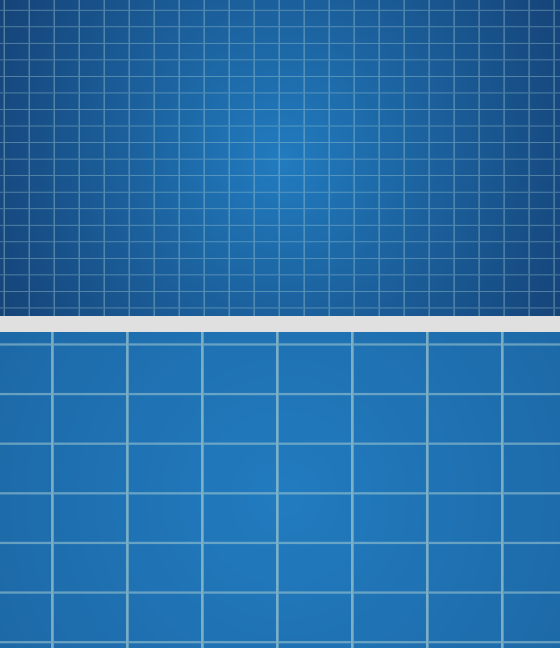
Top, the full canvas; bottom, a detail of the centre.
Write a Shadertoy shader that draws this pattern.

```glsl
// Lengths are fractions of the canvas height
const vec2 CELL = vec2(0.0791, 0.05234);
const vec2 GRID_OFFSET = vec2(-0.0028, -0.0035);
const vec2 LINE_WIDTH = vec2(0.0028, 0.0024);
const vec2 LINE_OPACITY = vec2(0.68, 0.54);
const vec2 GLOW_CENTER = vec2(0.005, -0.008);
const float GLOW_RADIUS = 1.02;

const vec3 GLOW_COLOR = vec3(0.130, 0.485, 0.750);
const vec3 EDGE_COLOR = vec3(0.083, 0.262, 0.470);
const vec3 LINE_COLOR = vec3(0.650, 0.800, 0.820);

// Share of a pixel covered by the nearest vertical (x) and horizontal (y) line
vec2 lineCoverage(vec2 p, float pixel) {
    vec2 dist = abs(fract(p / CELL + 0.5) - 0.5) * CELL;
    vec2 halfWidth = 0.5 * LINE_WIDTH;
    vec2 upper = min(dist + 0.5 * pixel, halfWidth);
    vec2 lower = max(dist - 0.5 * pixel, -halfWidth);
    return max(upper - lower, 0.0) / pixel;
}

// Radial falloff from the bright middle to the dark corners
vec3 paperColor(vec2 p) {
    float falloff = length(p - GLOW_CENTER) / GLOW_RADIUS;
    return mix(GLOW_COLOR, EDGE_COLOR, clamp(falloff, 0.0, 1.0));
}

void mainImage(out vec4 fragColor, in vec2 fragCoord) {
    float pixel = 1.0 / iResolution.y;
    vec2 p = (fragCoord - 0.5 * iResolution.xy) * pixel;

    // Crossings keep the stronger line instead of adding up
    vec2 ink = lineCoverage(p - GRID_OFFSET, pixel) * LINE_OPACITY;
    vec3 color = mix(paperColor(p), LINE_COLOR, max(ink.x, ink.y));

    fragColor = vec4(color, 1.0);
}
```
